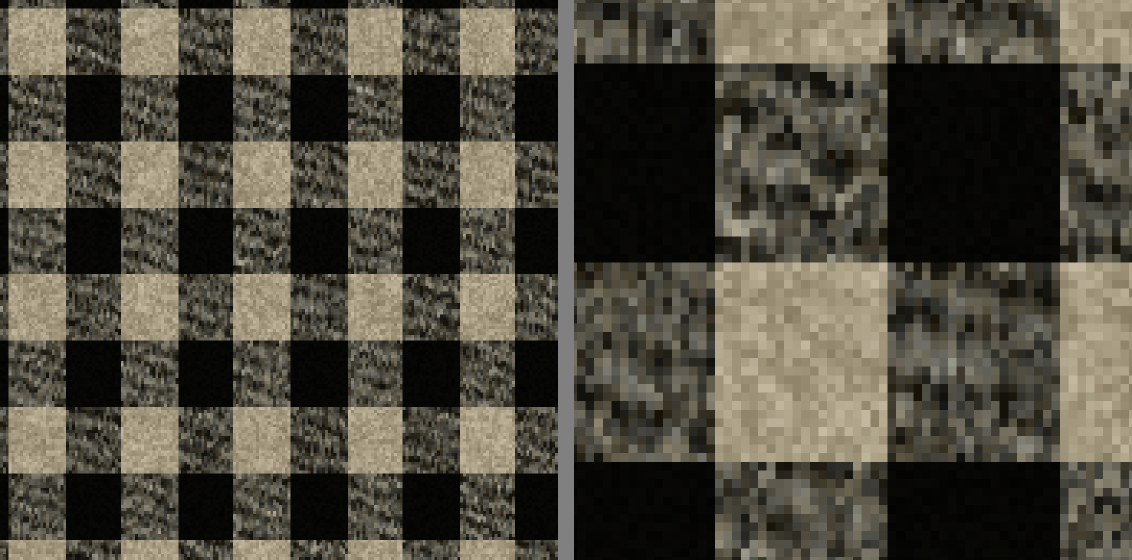
Left, the full canvas; right, a detail of the centre.
Reproduce this pattern procedurally as a WebGL 1 fragment shader.

```glsl
precision highp float;
// Woven buffalo check: tan and black stripes cross in warp and weft, giving tan,
// black and mottled grey squares. Everything is evaluated on a grid of threads;
// hashes shade single stitches and a wavy diagonal band shades the mixed squares.

uniform vec2 u_resolution;

float hash(vec2 p) {
  vec3 q = fract(vec3(p.xyx) * 0.1031);
  q += dot(q, q.yzx + 33.33);
  return fract((q.x + q.y) * q.z);
}

float valueNoise(vec2 p) {
  vec2 cell = floor(p);
  vec2 f = fract(p);
  f = f * f * (3.0 - 2.0 * f);
  return mix(mix(hash(cell), hash(cell + vec2(1.0, 0.0)), f.x),
             mix(hash(cell + vec2(0.0, 1.0)), hash(cell + 1.0), f.x), f.y);
}

// One for a light stripe, zero for a dark one
float lightStripe(float thread, float period) {
  return step(fract((thread - 2.5) / period), 0.5);
}

// Tan stitches: some neighbours run together into longer floats
vec3 tanYarn(vec2 thread) {
  vec2 pair = floor(thread / 2.0);
  float merge = hash(pair + 71.0);
  vec2 stitch = thread;
  if (merge > 0.5) stitch.y = pair.y * 2.0;
  if (merge > 0.75) stitch.x = pair.x * 2.0;
  float shade = hash(stitch + 13.0) + 0.5 * hash(thread + 157.0) - 0.75;
  shade += 0.5 * (valueNoise(thread / 5.0) - 0.5);
  return vec3(0.65, 0.608, 0.505) + shade * vec3(0.155, 0.155, 0.16);
}

// Black stitches, barely varied
vec3 blackYarn(vec2 thread) {
  return vec3(0.012, 0.012, 0.008) + 0.022 * hash(thread + 29.0) * vec3(1.0, 0.95, 0.7);
}

// Mixed squares: tall stitches, staggered by column, over sloping bands
vec3 mixedYarn(vec2 thread, float weftLight) {
  float stagger = floor(2.0 * hash(vec2(thread.x, 5.0)));
  vec2 stitch = vec2(thread.x, floor((thread.y + stagger) / 2.0));
  if (hash(stitch + 43.0) > 0.7) stitch.x = floor(stitch.x / 2.0) * 2.0;
  float wobble = 3.0 * valueNoise(thread / 6.0 + 9.0);
  float band = 0.5 + 0.5 * sin(6.2832 * (thread.y - 0.35 * thread.x + wobble) / 7.5);
  float tone = 0.62 * hash(stitch + 91.0) + 0.32 * band
             + 0.16 * (hash(thread + 19.0) - 0.5) - 0.03 - 0.05 * weftLight;
  tone += 0.25 * step(0.94, hash(stitch + 203.0));
  vec3 yarn = mix(vec3(0.075, 0.067, 0.04), vec3(0.59, 0.575, 0.51), clamp(tone, 0.0, 1.15));
  float warmth = hash(stitch + 117.0) - 0.5;
  return yarn + 0.035 * warmth * vec3(1.0, 0.3, -1.0);
}

vec3 weave(vec2 uv) {
  vec2 thread = floor(vec2(uv.x, 1.0 - uv.y) * 194.0);
  float warpLight = lightStripe(thread.x, 39.2);
  float weftLight = lightStripe(thread.y, 46.0);
  float lightCount = warpLight + weftLight;
  if (lightCount > 1.5) return tanYarn(thread);
  if (lightCount < 0.5) return blackYarn(thread);
  return mixedYarn(thread, weftLight);
}

void main() {
  // Four samples per pixel smooth the stitch edges
  vec3 color = vec3(0.0);
  for (int i = 0; i < 4; i++) {
    float k = float(i);
    vec2 offset = vec2(mod(k, 2.0), floor(k / 2.0)) * 0.5 - 0.25;
    color += 0.25 * weave((gl_FragCoord.xy + offset) / u_resolution);
  }
  gl_FragColor = vec4(color, 1.0);
}
```
